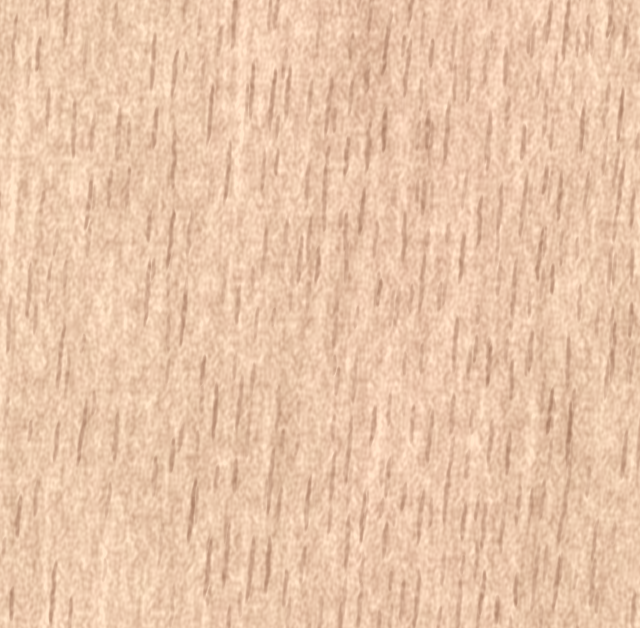
Write a WebGL 1 fragment shader that draws this texture.

```glsl
precision highp float;
uniform vec2 u_resolution;

vec2 hash2(vec2 p) {
  vec3 q = fract(p.xyx * vec3(0.1031, 0.1030, 0.0973));
  q += dot(q, q.yzx + 33.33);
  return fract((q.xx + q.yz) * q.zy);
}

float cornerSlope(vec2 cell, vec2 offset) {
  return dot(hash2(cell) * 2.0 - 1.0, offset);
}

// Gradient noise, roughly -0.7 to 0.7
float noise(vec2 p) {
  vec2 i = floor(p), f = fract(p);
  vec2 u = f * f * f * (f * (f * 6.0 - 15.0) + 10.0);
  vec2 e = vec2(1.0, 0.0);
  float low = mix(cornerSlope(i, f), cornerSlope(i + e.xy, f - e.xy), u.x);
  float high = mix(cornerSlope(i + e.yx, f - e.yx), cornerSlope(i + e.xx, f - e.xx), u.x);
  return 1.2 * mix(low, high, u.y);
}

// Short tapered pores, at most one in each staggered cell
float flecks(vec2 g, vec2 cell, float width, float density, float seed) {
  vec2 q = g / cell;
  q.y += 7.0 * hash2(vec2(floor(q.x), seed)).x;
  vec2 id = floor(q) + seed;
  vec2 shape = hash2(id), place = hash2(id + 57.0);
  vec2 d = (fract(q) - 0.5) * cell;
  float halfLength = cell.y * mix(0.2, 0.48, shape.x);
  d.y -= (shape.y - 0.5) * (cell.y - 2.0 * halfLength);
  d.x -= (place.x - 0.5) * cell.x * 0.4 + d.y * 0.07 * shape.y;
  d.x -= 0.003 * noise(vec2(g.x * 20.0, g.y * 45.0) + seed);
  float taper = max(1.0 - pow(d.y / halfLength, 2.0), 0.0);
  float w = width * sqrt(taper) + 0.0005;
  float body = 1.0 - smoothstep(0.15 * w, w, abs(d.x));
  float strength = mix(0.55, 1.0, fract(place.y * 17.0));
  return body * smoothstep(0.0, 0.5, taper) * step(place.y, density) * strength;
}

void main() {
  vec2 p = gl_FragCoord.xy / u_resolution.y;

  // Grain leans slightly to the right and wavers
  vec2 g = vec2(p.x - 0.055 * p.y, p.y);
  g.x += 0.007 * noise(vec2(p.x * 3.0, p.y * 4.0) + 11.0);
  float rightSide = smoothstep(0.2, 0.5, g.x);

  // Mottle from fine fibres up to broad bands
  float fine = noise(g * vec2(165.0, 105.0));
  float medium = noise(g * vec2(85.0, 32.0) + 31.0);
  float strand = noise(g * vec2(48.0, 5.0) + 73.0);
  float broad = noise(g * vec2(5.0, 1.6) + 5.0);
  float tone = 0.125 * fine + 0.10 * medium + 0.075 * strand + 0.05 * broad;

  // Long pale streaks, strongest on the left
  float streak = smoothstep(0.16, 0.42, noise(g * vec2(34.0, 1.3) + 19.0));
  tone += 0.06 * streak * mix(1.0, 0.4, rightSide);

  // Pores, denser on the right
  float density = mix(0.32, 0.68, rightSide);
  float pores = flecks(g, vec2(0.031, 0.125), 0.0058, density, 3.0);
  pores = max(pores, 0.7 * flecks(g + 0.013, vec2(0.027, 0.085), 0.0048, density * 0.7, 41.0));
  pores *= clamp(0.85 + 0.8 * noise(g * vec2(110.0, 75.0) + 47.0), 0.0, 1.0);

  // Pink heartwood toward the middle and right, yellow elsewhere
  float pink = exp(-pow((p.x - 0.66) / 0.28, 2.0)) * (0.45 + 0.55 * p.y);
  pink += 0.9 * noise(g * vec2(38.0, 24.0) + 90.0) + 0.5 * broad;

  vec3 wood = vec3(0.932, 0.798, 0.685) + tone * vec3(0.85, 1.0, 1.02);
  wood += pink * vec3(-0.009, -0.024, -0.016);
  wood = mix(wood, vec3(0.70, 0.53, 0.43) + 0.5 * tone, 0.85 * pores);
  gl_FragColor = vec4(min(wood, vec3(1.0, 0.90, 0.79)), 1.0);
}
```
